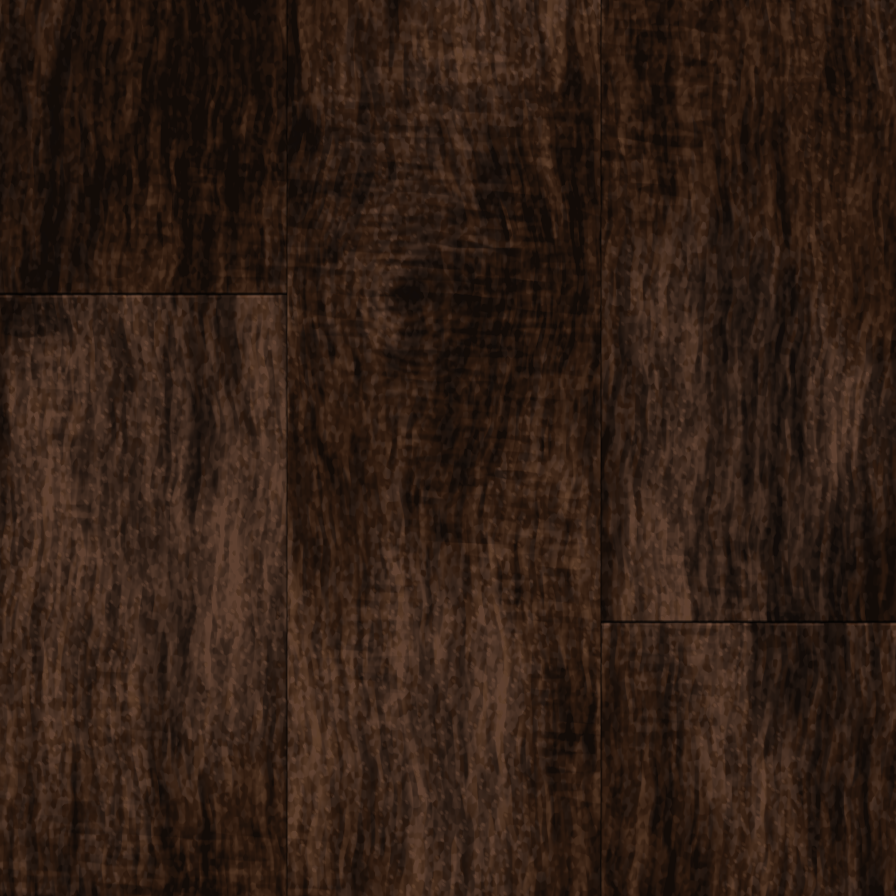
Write a WebGL 2 fragment shader that draws this texture.

```glsl
#version 300 es
precision highp float;

#define SEAM_LEFT 0.320
#define SEAM_RIGHT 0.671
#define SEAM_WIDTH 0.0011
#define KNOT vec2(0.457, 0.672)
#define BLOTCH_SCALE vec2(17.0, 3.6)
#define STREAK_SCALE vec2(85.0, 8.0)
#define FIBRE_SCALE vec2(210.0, 30.0)
#define CONTRAST 1.0
#define DARK vec3(0.070, 0.042, 0.028)
#define MID vec3(0.178, 0.100, 0.055)
#define LIGHT vec3(0.365, 0.245, 0.165)
#define DUSTY vec3(1.36, 0.94, 0.73)

uniform vec2 u_resolution;
out vec4 fragColor;

vec3 hash3(vec2 p) {
    vec3 q = fract(vec3(p.xyx) * vec3(0.1031, 0.1030, 0.0973));
    q += dot(q, q.yxz + 33.33);
    return fract((q.xxy + q.yzz) * q.zyx);
}

// Cellular noise: x = blended cell value, y = distance to the nearest point
vec2 cells(vec2 p) {
    vec2 base = floor(p), f = p - base;
    float sum = 0.0, weight = 0.0, nearest = 4.0;
    for (int j = -1; j <= 1; j++) {
        for (int i = -1; i <= 1; i++) {
            vec2 o = vec2(i, j);
            vec3 h = hash3(base + o);
            vec2 d = o + h.xy - f;
            float d2 = dot(d, d);
            float w = exp(-6.0 * d2);
            sum += w * h.z;
            weight += w;
            nearest = min(nearest, d2);
        }
    }
    return vec2(sum / weight, sqrt(nearest));
}

// Cell value centred on zero
float tone(vec2 p) {
    return cells(p).x - 0.5;
}

float blob(vec2 p, vec2 centre, vec2 radius) {
    vec2 d = (p - centre) / radius;
    return exp(-dot(d, d));
}

float seamLine(float d, float width) {
    return 1.0 - smoothstep(width * 0.4, width * 1.6, abs(d));
}

void main() {
    vec2 p = gl_FragCoord.xy / min(u_resolution.x, u_resolution.y);

    // Board layout
    float column = step(SEAM_LEFT, p.x) + step(SEAM_RIGHT, p.x);
    float middle = 1.0 - abs(column - 1.0);
    float buttY = column < 0.5 ? 0.672 : (column > 1.5 ? 0.306 : 2.0);
    float board = column * 2.0 + step(buttY, p.y);
    vec2 seed = vec2(17.3, 41.7) * (board + 1.0);

    // Grain coordinates, wavy and pushed aside by the knot
    vec2 k = p - KNOT;
    float pull = middle * blob(p, KNOT, vec2(0.13, 0.15));
    vec2 g = p;
    g.x += 0.006 * sin(p.y * 9.0 + board * 2.1) + 0.003 * sin(p.y * 27.0 + p.x * 14.0 + board);
    g.x += 0.0012 * sin(p.y * 83.0 + p.x * 45.0);
    g.x -= pull * k.x * 0.65;
    g.y += pull * abs(k.x) * 0.5;

    // Tone layers from broad to fine
    float broad = tone(p * vec2(5.0, 3.0) + seed);
    float blotch = tone(g * BLOTCH_SCALE + seed);
    float streak = tone(g * STREAK_SCALE + seed);
    float fibre = tone(g * FIBRE_SCALE + seed);
    float rough = tone(p * vec2(230.0, 150.0) + seed);
    float t = 0.44 + CONTRAST * (0.38 * broad + 0.48 * blotch
        + 0.42 * streak + 0.42 * fibre + 0.36 * rough);

    // Saw marks across the grain, in patches and beside the knot
    float patches = smoothstep(0.02, 0.25, tone(p * vec2(9.0, 5.0) + seed + 7.0));
    float sawArea = max(patches * 0.6, middle * blob(p, vec2(0.55, 0.68), vec2(0.12, 0.16)));
    t += sawArea * 0.55 * tone(vec2(p.x * 26.0, p.y * 145.0 + p.x * 9.0) + seed);

    // Dark pores and pale slanted splinters
    float pore = cells(g * vec2(48.0, 11.0) + seed + 3.0).y;
    t -= 0.28 * (1.0 - smoothstep(0.06, 0.24, pore)) * smoothstep(-0.1, 0.2, -blotch - 0.3 * broad);
    float chip = cells(vec2(p.x * 75.0 + p.y * 30.0, p.y * 62.0) + seed).y;
    t += 0.20 * (1.0 - smoothstep(0.05, 0.22, chip)) * smoothstep(0.0, 0.22, blotch + 0.5 * broad);

    // Knot rings, stained surround and core
    float ringRadius = length(k * vec2(1.0, 1.35)) + 0.010 * blotch + 0.006 * sin(k.x * 60.0 + k.y * 35.0);
    t += 0.08 * pull * sin(ringRadius * 420.0);
    float stain = blob(p, vec2(0.385, 0.775), vec2(0.050, 0.075))
        + 0.8 * blob(p, vec2(0.450, 0.745), vec2(0.075, 0.038))
        + 0.9 * blob(p, vec2(0.515, 0.645), vec2(0.045, 0.060));
    t -= 0.40 * middle * min(stain, 1.1) * (0.75 + 1.3 * streak - blotch);
    t -= 0.55 * middle * blob(p, KNOT, vec2(0.024, 0.014));
    t -= 0.35 * (1.0 - step(0.5, column)) * step(p.y, buttY)
        * blob(p, vec2(0.055, 0.645), vec2(0.050, 0.035)) * (0.8 + 2.0 * streak);

    // Gentle shading toward the sides
    t -= 0.10 * smoothstep(0.62, 1.0, p.x) + 0.05 * smoothstep(0.12, 0.0, p.x);
    t = clamp(t, 0.0, 1.0);

    // Stain colours with a dusty sheen
    vec3 wood = t < 0.42 ? mix(DARK, MID, t / 0.42) : mix(MID, LIGHT, (t - 0.42) / 0.58);
    float luma = dot(wood, vec3(0.299, 0.587, 0.114));
    float sheen = smoothstep(-0.15, 0.25, 0.6 * rough + 0.7 * broad - 0.3 * fibre);
    wood = mix(wood, luma * DUSTY, 0.75 * sheen);

    // Bevelled seams
    float side = min(abs(p.x - SEAM_LEFT), abs(p.x - SEAM_RIGHT));
    float butt = p.y - buttY;
    wood *= 1.0 - 0.40 * seamLine(side, SEAM_WIDTH);
    wood *= 1.0 - 0.65 * seamLine(butt, SEAM_WIDTH * 1.3);
    wood += vec3(0.07, 0.05, 0.04) * seamLine(butt + 0.003, SEAM_WIDTH) * smoothstep(-0.2, 0.2, streak);

    fragColor = vec4(wood, 1.0);
}
```
